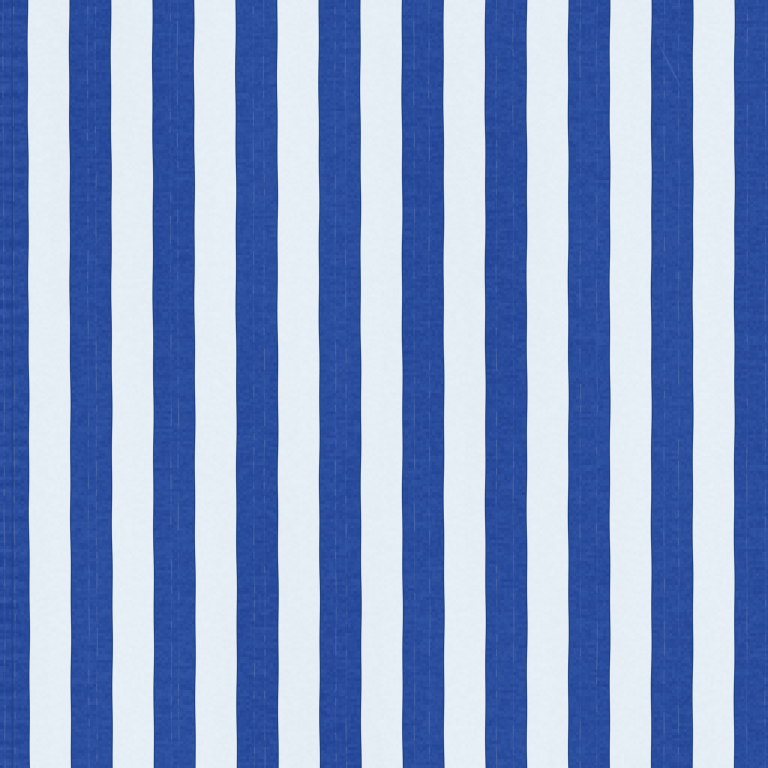
This pattern is drawn by a WebGL 2 fragment shader. Its source:

```glsl
#version 300 es
precision highp float;

#define WHITE vec3(0.902, 0.933, 0.962)
#define BLUE_DEEP vec3(0.145, 0.275, 0.595)
#define BLUE_LIGHT vec3(0.195, 0.335, 0.645)
#define EDGE_NAVY vec3(0.110, 0.240, 0.470)
#define THREAD_PALE vec3(0.330, 0.430, 0.660)
#define PITCH_BOTTOM 0.1079
#define PITCH_TOP 0.1083
#define FIRST_BOTTOM 0.1198
#define FIRST_TOP 0.1172
#define BLUE_SHARE 0.504
#define WEAVE_COUNT 256.0
#define EDGE_WIDTH 0.0022

uniform vec2 u_resolution;
out vec4 outColor;

float hash(vec2 p) {
    vec3 q = fract(vec3(p.xyx) * 0.1031);
    q += dot(q, q.yzx + 33.33);
    return fract((q.x + q.y) * q.z);
}

// Distance to the nearest jittered cell point
float cellular(vec2 p) {
    vec2 cell = floor(p);
    float nearest = 2.0;
    for (int j = -1; j <= 1; j++) {
        for (int i = -1; i <= 1; i++) {
            vec2 c = cell + vec2(i, j);
            vec2 point = c + vec2(hash(c), hash(c + 71.7));
            nearest = min(nearest, distance(p, point));
        }
    }
    return nearest;
}

// Soft line of the given half width around zero
float softLine(float d, float halfWidth, float aa) {
    return 1.0 - smoothstep(halfWidth - aa, halfWidth + aa, abs(d));
}

// Broken pale warp threads, two per stripe at shifting places
float warpThreads(float offset, float stripe, float y, float aa) {
    float total = 0.0;
    for (int k = 0; k < 2; k++) {
        vec2 id = vec2(stripe + 20.0, float(k) * 9.0);
        float place = (float(k) - 0.5) * 0.017 + (hash(id) - 0.5) * 0.010;
        float dash = hash(vec2(floor(y * 110.0), stripe * 3.0 + id.y + 40.0));
        float strength = 0.15 + 0.55 * smoothstep(0.45, 0.9, dash);
        total += softLine(offset - place, 0.0007, aa) * strength;
    }
    return total;
}

void main() {
    vec2 uv = gl_FragCoord.xy / u_resolution;
    float aa = 0.75 / u_resolution.x;

    // Stripes fan slightly from bottom to top, with a small print wobble
    float pitch = mix(PITCH_BOTTOM, PITCH_TOP, uv.y);
    float first = mix(FIRST_BOTTOM, FIRST_TOP, uv.y);
    float wobble = 0.0003 * (sin(uv.y * 23.0) + sin(uv.y * 61.0 + uv.x * 9.0));
    float across = (uv.x + wobble - first) / pitch;
    float stripe = floor(across + 0.5);
    float offset = (across - stripe) * pitch;
    float edge = abs(offset) - 0.5 * BLUE_SHARE * pitch;
    float inside = 1.0 - smoothstep(-aa, aa, edge);

    // Woven grain: crossing threads and stretched slubs
    vec2 weaveCell = floor(uv * WEAVE_COUNT);
    float grain = hash(weaveCell) - 0.5;
    float weft = hash(vec2(floor(uv.x * 40.0), weaveCell.y)) - 0.5;
    float slub = cellular(uv * vec2(60.0, 150.0)) - 0.5;
    float drift = sin(uv.y * 5.0 + stripe * 1.7) + sin(uv.x * 11.0 - uv.y * 3.0);

    // Dyed cloth
    float tone = 0.46 + 0.55 * grain + 0.35 * weft + 0.4 * slub + 0.08 * drift;
    vec3 blue = mix(BLUE_DEEP, BLUE_LIGHT, clamp(tone, -0.3, 1.3));
    blue = mix(blue, THREAD_PALE, warpThreads(offset, stripe, uv.y, aa));
    float rim = smoothstep(-EDGE_WIDTH, -0.3 * EDGE_WIDTH, edge);
    blue = mix(blue, EDGE_NAVY, 0.8 * rim);

    // Ribbed selvedge and its seam on the left
    float selvedge = 1.0 - smoothstep(0.025, 0.040, uv.x);
    float ribs = sin(uv.y * 290.0 + 2.0 * sin(uv.y * 31.0));
    blue += selvedge * 0.014 * ribs;
    blue = mix(blue, EDGE_NAVY, 0.5 * softLine(uv.x - 0.016, 0.001, aa));

    // Faint slanted crease near the upper right
    vec2 fold = uv - vec2(0.872, 0.915);
    float crease = softLine(fold.x + 0.5 * fold.y, 0.0012, 0.0012);
    crease *= 1.0 - smoothstep(0.015, 0.035, abs(fold.y));
    blue += 0.06 * crease;

    // Bare cloth
    vec3 white = WHITE + 0.010 * grain + 0.008 * slub + 0.002 * drift;

    outColor = vec4(mix(white, blue, inside), 1.0);
}
```
